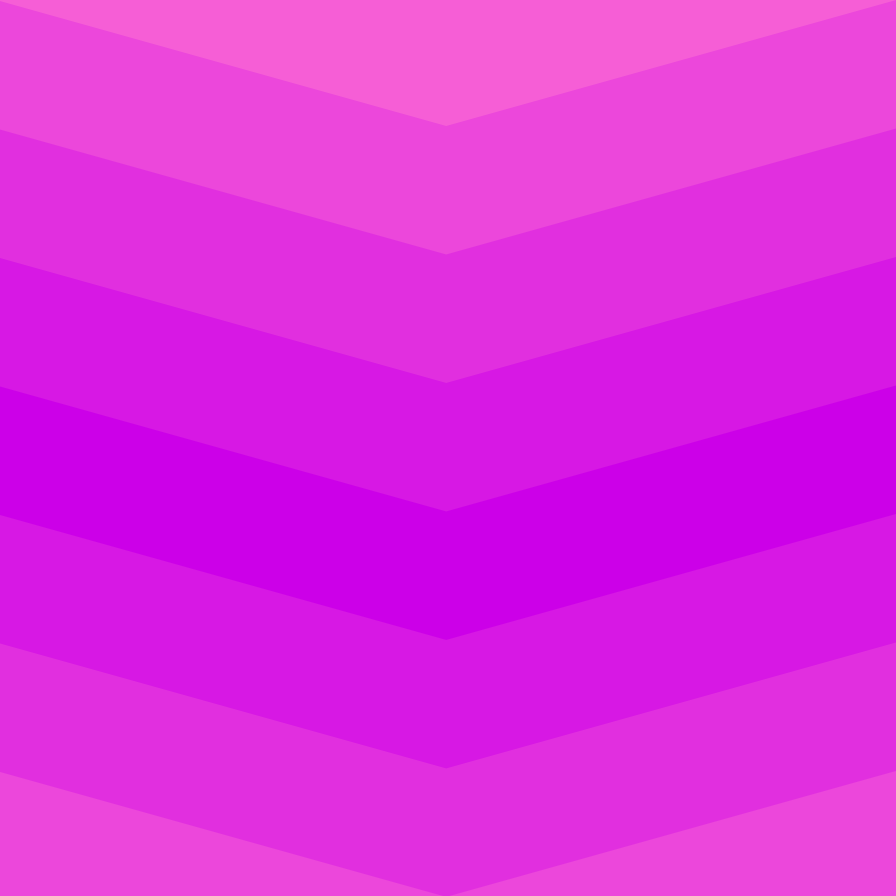
Give the GLSL for this pattern, as a Shadertoy shader.

```glsl
// Stacked flat V-shaped chevron bands, fading from pink at the top to violet and back.
// A folded x coordinate bends the height into chevrons; a smoothed staircase cuts
// it into equal bands, and the distance from the violet band sets the colour.

// Staircase rising by one at each integer, with a ramp of the given width.
float smoothStair(float t, float rampWidth) {
    float edge = round(t);
    return edge - 1.0 + clamp((t - edge) / rampWidth + 0.5, 0.0, 1.0);
}

void mainImage(out vec4 fragColor, in vec2 fragCoord) {
    vec2 uv = fragCoord / iResolution.xy;
    float bandHeight = 0.1434;

    // Depth below the top edge, folded about the vertical centre line
    float depth = 1.0 - uv.y + 0.28 * abs(uv.x - 0.498);

    // Band index counted from the top, antialiased over about one pixel
    float pixel = 1.04 / (iResolution.y * bandHeight);
    float band = smoothStair((depth + 0.0028) / bandHeight, pixel);

    // Band 4 is pure violet; each step away from it is a quarter pinker
    float pinkness = abs(band - 4.0) / 4.0;
    vec3 violet = vec3(0.80, 0.0, 0.91);
    vec3 pink = vec3(0.965, 0.37, 0.84);
    fragColor = vec4(mix(violet, pink, pinkness), 1.0);
}
```
